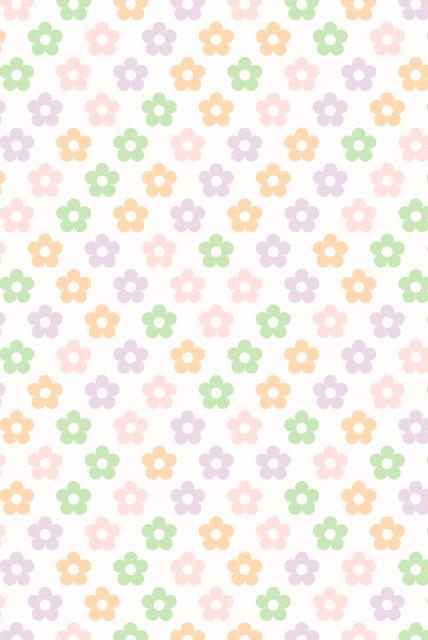
Reproduce this pattern procedurally as a Shadertoy shader.

```glsl
// Staggered rows of small five-petal pastel flowers on a warm white ground.

const float PI = 3.14159265;
const vec3 GROUND = vec3(1.0, 0.99, 0.99);
const vec3 PASTELS[4] = vec3[4](
    vec3(0.92, 0.85, 0.91),   // lilac
    vec3(1.00, 0.85, 0.69),   // peach
    vec3(0.79, 0.91, 0.72),   // green
    vec3(1.00, 0.885, 0.87)); // pink

// Lattice, as fractions of the canvas height
const float COLUMN_PITCH = 0.0891;
const float ROW_PITCH = 0.0552;
const vec2 FIRST_FLOWER = vec2(0.0260, -0.0005);

// Flower sizes, as fractions of the column pitch
const float PETAL_DISTANCE = 0.197;
const float PETAL_RADIUS = 0.120;
const float BODY_RADIUS = 0.146;
const float EYE_RADIUS = 0.095;

float hash(vec2 p) {
    return fract(sin(dot(p, vec2(127.1, 311.7))) * 43758.5453);
}

// Distance to five round petals, one pointing up, around an open eye
float flowerDistance(vec2 p) {
    float sector = 2.0 * PI / 5.0;
    float angle = atan(p.x, p.y);
    angle -= sector * floor(angle / sector + 0.5);
    vec2 folded = length(p) * vec2(sin(angle), cos(angle));
    float petal = length(folded - vec2(0.0, PETAL_DISTANCE)) - PETAL_RADIUS;
    float body = length(p) - BODY_RADIUS;
    float eye = length(p) - EYE_RADIUS;
    return max(min(petal, body), -eye);
}

// Each run of four flowers in a row holds every pastel, in a shuffled order
vec3 flowerColor(float column, float row) {
    vec2 run = vec2(floor(column / 4.0), row);
    float start = floor(4.0 * hash(run));
    float stride = hash(run + 17.3) < 0.5 ? 1.0 : 3.0;
    return PASTELS[int(mod(start + stride * column, 4.0))];
}

// Paints every second row; the odd set is shifted by half a column
vec3 paintRows(vec3 base, vec2 p, float parity, float pixel) {
    vec2 cellSize = vec2(1.0, 2.0 * ROW_PITCH / COLUMN_PITCH);
    vec2 grid = p / cellSize - 0.5 * parity;
    vec2 cell = floor(grid + 0.5);
    float d = flowerDistance((grid - cell) * cellSize);
    float cover = 1.0 - smoothstep(-0.7 * pixel, 0.7 * pixel, d);
    return mix(base, flowerColor(cell.x, 2.0 * cell.y + parity), cover);
}

void mainImage(out vec4 fragColor, in vec2 fragCoord) {
    vec2 p = (fragCoord / iResolution.y - FIRST_FLOWER) / COLUMN_PITCH;
    float pixel = 1.0 / (iResolution.y * COLUMN_PITCH);

    vec3 color = GROUND;
    for (int i = 0; i < 2; i++) {
        color = paintRows(color, p, float(i), pixel);
    }
    fragColor = vec4(color, 1.0);
}
```
